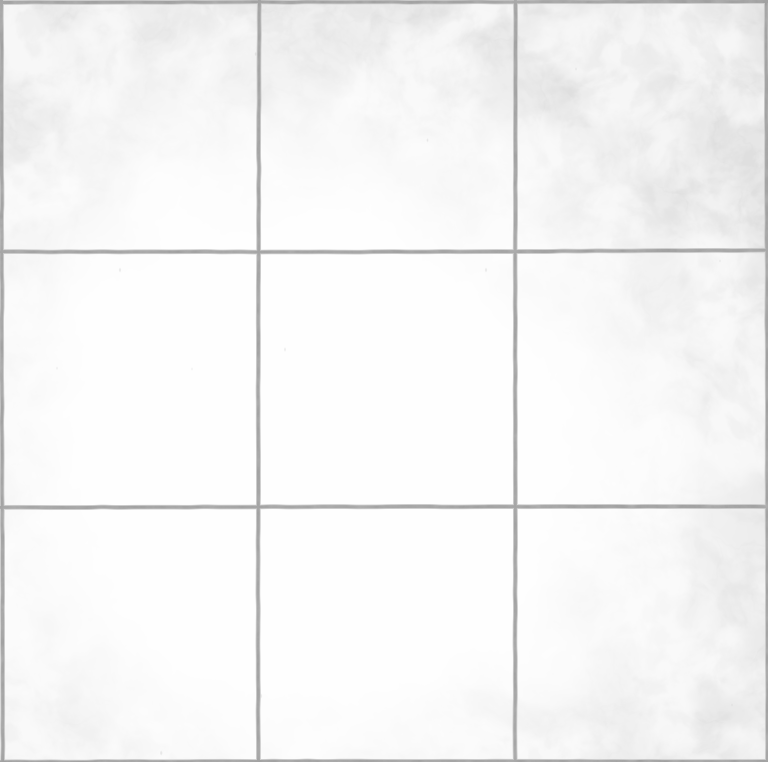
Reproduce this texture procedurally as a Shadertoy shader.

```glsl
// Three by three white ceramic tiles with thin grey grout and mottled wear toward the outer corners.

const vec3 TILE_WHITE = vec3(0.996);
const vec3 STAIN_GREY = vec3(0.895);
const vec3 GROUT_GREY = vec3(0.655);
const vec3 BEVEL_GREY = vec3(0.80);

// Grout centre lines, as fractions of the canvas
const vec4 COLUMNS = vec4(0.0030, 0.3365, 0.6705, 0.9990);
const vec4 ROWS = vec4(0.0000, 0.3346, 0.6700, 0.9975);
const float GROUT_HALF_WIDTH = 0.0031;
const float BEVEL_WIDTH = 0.0012;
const int FLECK_COUNT = 12;

float hash(vec2 p) {
    return fract(sin(dot(p, vec2(127.1, 311.7))) * 43758.545);
}

float valueNoise(vec2 p) {
    vec2 cell = floor(p);
    vec2 f = fract(p);
    f = f * f * (3.0 - 2.0 * f);
    float low = mix(hash(cell), hash(cell + vec2(1.0, 0.0)), f.x);
    float high = mix(hash(cell + vec2(0.0, 1.0)), hash(cell + vec2(1.0)), f.x);
    return mix(low, high, f.y);
}

float fbm(vec2 p) {
    float sum = 0.0;
    float amplitude = 0.5;
    for (int i = 0; i < 5; i++) {
        sum += amplitude * valueNoise(p);
        p = mat2(1.6, 1.2, -1.2, 1.6) * p + 7.3;
        amplitude *= 0.5;
    }
    return sum / 0.97;
}

// Distance to the nearest line; each one drifts a little along its length
float lineDistance(float across, float along, vec4 lines, float seed) {
    float nearest = 1.0;
    for (int i = 0; i < 4; i++) {
        float id = float(i) + seed;
        float drift = 0.0030 * (valueNoise(vec2(along * 2.0, id * 5.3)) - 0.5);
        float ripple = 0.0008 * (valueNoise(vec2(along * 45.0, id * 9.1)) - 0.5);
        nearest = min(nearest, abs(across - lines[i] - drift - ripple));
    }
    return nearest;
}

// Wear grows outward from a clean centre, with a ragged boundary
float wearMask(vec2 uv, vec2 p) {
    float radius = length(uv - vec2(0.42, 0.42));
    float ragged = 0.16 * (fbm(p * 5.0 + 3.0) - 0.5);
    vec2 tile = floor(uv * 3.0);
    float tileTone = 0.9 + 0.2 * hash(tile + 4.0);
    return smoothstep(0.27, 0.68, radius + ragged) * tileTone;
}

// Cloudy blotches, fine crumbs and thin curling veins
float mottle(vec2 p) {
    vec2 warp = vec2(fbm(p * 9.0), fbm(p * 9.0 + 17.0)) - 0.5;
    vec2 q = p + 0.06 * warp;
    float cloud = smoothstep(0.28, 0.72, fbm(q * 15.0));
    float crumb = smoothstep(0.40, 0.75, fbm(q * 48.0 + 11.0));
    float vein = 1.0 - smoothstep(0.0, 0.05, abs(fbm(q * 22.0 + 31.0) - 0.5));
    return 0.30 + 0.55 * cloud + 0.28 * crumb + 0.12 * vein * cloud;
}

// Sparse pinholes in the glaze
float flecks(vec2 p, float pixel) {
    float cover = 0.0;
    for (int i = 0; i < FLECK_COUNT; i++) {
        float id = float(i);
        vec2 centre = vec2(hash(vec2(id, 2.0)), hash(vec2(id, 8.0)));
        float radius = mix(0.0008, 0.0020, hash(vec2(id, 5.0)));
        float d = length((p - centre) * vec2(1.4, 0.8)) - radius;
        cover = max(cover, 1.0 - smoothstep(-pixel, pixel, d));
    }
    return cover;
}

void mainImage(out vec4 fragColor, in vec2 fragCoord) {
    vec2 uv = fragCoord / iResolution.xy;
    vec2 p = fragCoord / iResolution.x;
    float pixel = 1.0 / iResolution.x;

    // Glazed tile face
    float stain = wearMask(uv, p) * mottle(p);
    vec3 color = mix(TILE_WHITE, STAIN_GREY, clamp(stain, 0.0, 1.2));
    color -= 0.07 * flecks(p, pixel);

    // Grout with a paler bevel along each tile edge
    float d = min(lineDistance(uv.x, uv.y, COLUMNS, 1.0),
                  lineDistance(uv.y, uv.x, ROWS, 11.0)) - GROUT_HALF_WIDTH;
    float grain = fbm(p * 90.0) - 0.5;
    float bevel = 1.0 - smoothstep(-0.5 * pixel, 0.5 * pixel, d);
    float grout = 1.0 - smoothstep(-0.5 * pixel, 0.5 * pixel, d + BEVEL_WIDTH);
    color = mix(color, BEVEL_GREY, bevel);
    color = mix(color, GROUT_GREY + 0.08 * grain, grout);

    fragColor = vec4(color, 1.0);
}
```
